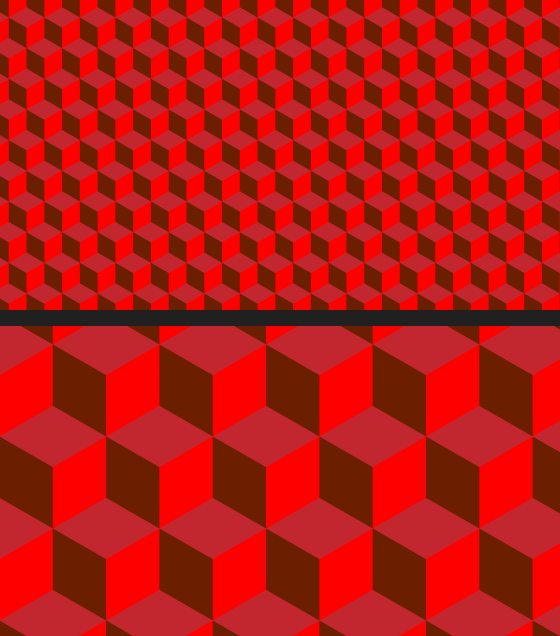
Top, the full canvas; bottom, a detail of the centre.
This pattern is drawn by a WebGL 1 fragment shader. Its source:

```glsl
precision highp float;
// Isometric stack of cubes in three flat reds, staggered row by row.

uniform vec2 u_resolution;

#define HALF_WIDTHS   31.51   // half cube widths across the canvas
#define HALF_HEIGHTS  54.78   // half top-face heights per canvas width
#define FIRST_CUBE    vec2(1.493, 1.71)  // first top-face centre, from the upper left
#define TOP_COLOR     vec3(0.76, 0.15, 0.18)
#define LEFT_COLOR    vec3(0.42, 0.12, 0.0)
#define RIGHT_COLOR   vec3(1.0, 0.0, 0.0)

// Distance from x to the nearest multiple of period.
float toNearest(float x, float period) {
  return abs(mod(x + 0.5 * period, period) - 0.5 * period);
}

// Edge coverage: 1 inside (d < 0), 0 outside, blended over one pixel.
float coverage(float d, float pixel) {
  return clamp(0.5 - d / pixel, 0.0, 1.0);
}

// Signed distance to the top faces, diamonds staggered on alternate rows.
float topFaces(vec2 p) {
  float across = toNearest(p.x, 2.0);
  float down = toNearest(p.y, 6.0);
  float evenRow = down + across - 1.0;
  float oddRow = 3.0 - down - across;
  return min(evenRow, oddRow);
}

// Signed distance to the right faces; left and right swap on odd rows.
float rightFaces(vec2 p) {
  float d = toNearest(p.x - 0.5, 2.0) - 0.5;
  return mod(p.y, 6.0) < 3.0 ? d : -d;
}

void main() {
  // Lattice space: x in half widths, y downward in half heights.
  vec2 pixel = vec2(HALF_WIDTHS, HALF_HEIGHTS) / u_resolution.x;
  vec2 fromTop = vec2(gl_FragCoord.x, u_resolution.y - gl_FragCoord.y);
  vec2 p = fromTop * pixel - FIRST_CUBE;

  // Side faces first, then the top faces over them.
  vec3 color = mix(LEFT_COLOR, RIGHT_COLOR, coverage(rightFaces(p), pixel.x));
  color = mix(color, TOP_COLOR, coverage(topFaces(p), length(pixel)));

  gl_FragColor = vec4(color, 1.0);
}
```
